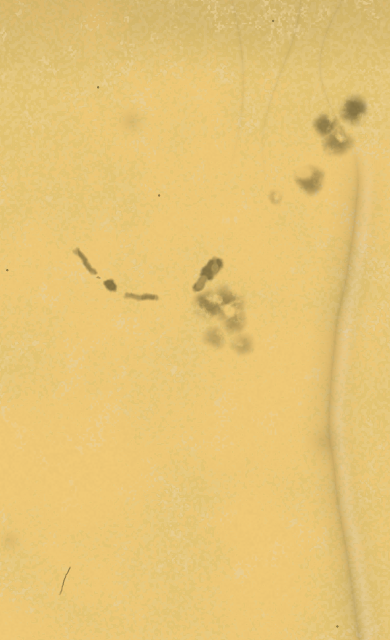
Give the GLSL for this texture, as a Shadertoy shader.

```glsl
float hash(vec2 p) {
    vec3 q = fract(vec3(p.xyx) * 0.1031);
    q += dot(q, q.yzx + 33.33);
    return fract((q.x + q.y) * q.z);
}

float noise(vec2 p) {
    vec2 i = floor(p), f = fract(p);
    f = f * f * (3.0 - 2.0 * f);
    return mix(mix(hash(i), hash(i + vec2(1, 0)), f.x),
               mix(hash(i + vec2(0, 1)), hash(i + vec2(1, 1)), f.x), f.y);
}

float fbm(vec2 p) {
    float sum = 0.0, amp = 0.5;
    for (int i = 0; i < 5; i++) {
        sum += amp * noise(p);
        p = mat2(1.6, 1.2, -1.2, 1.6) * p + 7.3;
        amp *= 0.5;
    }
    return sum;
}

float capsule(vec2 p, vec2 a, vec2 b) {
    vec2 pa = p - a, ba = b - a;
    return length(pa - ba * clamp(dot(pa, ba) / dot(ba, ba), 0.0, 1.0));
}

float stroke(vec2 p, vec2 a, vec2 b, float radius, float soft) {
    return 1.0 - smoothstep(radius - soft, radius + soft, capsule(p, a, b));
}

// Soft-edged mould blots: centre, radius, strength
float blots(vec2 p) {
    vec4 blot[10] = vec4[10](
        vec4(0.553, 0.828, 0.023, 0.80), vec4(0.509, 0.806, 0.021, 0.72),
        vec4(0.527, 0.779, 0.023, 0.60), vec4(0.484, 0.718, 0.022, 0.62),
        vec4(0.431, 0.691, 0.012, 0.40), vec4(0.326, 0.522, 0.024, 0.65),
        vec4(0.354, 0.524, 0.027, 0.65), vec4(0.367, 0.497, 0.019, 0.48),
        vec4(0.337, 0.471, 0.018, 0.36), vec4(0.379, 0.463, 0.018, 0.34));
    float ink = 0.0;
    for (int i = 0; i < 10; i++) {
        float d = length(p - blot[i].xy) / blot[i].z;
        ink = max(ink, blot[i].w * (1.0 - smoothstep(0.3, 1.3, d)));
    }
    // Pale gaps inside the blots
    ink *= smoothstep(0.005, 0.014, length(p - vec2(0.356, 0.514)));
    ink *= mix(0.15, 1.0, smoothstep(0.006, 0.016, length(p - vec2(0.474, 0.729))));
    return ink * smoothstep(0.15, 0.6, fbm(p * 60.0));
}

void mainImage(out vec4 fragColor, in vec2 fragCoord) {
    vec2 p = fragCoord / iResolution.y;
    float width = iResolution.x / iResolution.y;
    float x = p.x / width;
    float grain = noise(p * 330.0) * 0.6 + noise(p * 190.0 + 31.0) * 0.4;
    float cloud = fbm(p * 7.0 + 3.0);

    // Warm paper, mottled with olive and greyer yellow
    float aged = 0.75 * smoothstep(0.55, 1.0, p.y) + 0.55 * smoothstep(0.5, 1.0, x);
    float tone = aged * 0.42 + (cloud - 0.5) * 1.1 + (grain - 0.5) * 0.85;
    vec3 paper = vec3(0.935, 0.785, 0.462);
    vec3 mottle = mix(vec3(0.885, 0.765, 0.445), vec3(0.90, 0.785, 0.495),
                      smoothstep(0.42, 0.58, noise(p * 240.0 + 80.0)));
    vec3 col = mix(paper, mottle, smoothstep(0.0, 0.26, tone));
    col *= 1.0 + (grain - 0.5) * 0.035;
    col *= 1.0 - 0.07 * smoothstep(0.86, 1.0, p.y + 0.06 * (cloud - 0.5));

    // Pale worn flecks
    float worn = smoothstep(0.54, 0.68, fbm(p * 26.0 + 50.0)) * smoothstep(0.5, 0.75, grain);
    col = mix(col, vec3(0.91, 0.81, 0.59), 0.7 * worn);

    // Long fold down the right side, lit on one flank
    float foldX = p.y > 0.31 ? mix(0.512, 0.556, smoothstep(0.31, 0.75, p.y))
                             : 0.512 + 0.15 * (0.31 - p.y);
    float side = p.x - foldX - 0.008 * (noise(vec2(p.y * 14.0, 2.0)) - 0.5);
    float foldFade = 1.0 - smoothstep(0.68, 0.80, p.y);
    col *= 1.0 - 0.10 * foldFade * exp(-abs(side) * 170.0);
    col *= 1.0 - 0.04 * foldFade * smoothstep(-0.05, 0.0, side) * smoothstep(0.06, 0.0, side);
    col += vec3(0.02, 0.03, 0.07) * foldFade * exp(-pow((side - 0.016) * 110.0, 2.0));

    // Faint creases at the top
    for (int i = 0; i < 3; i++) {
        float k = float(i);
        float line = p.x - 0.35 - 0.09 * k - 0.03 * sin(p.y * (9.0 + 4.0 * k) + k);
        col *= 1.0 - 0.05 * exp(-abs(line) * 420.0) * smoothstep(0.66, 0.9, p.y);
    }

    // Mould blots and small dark strokes
    vec2 q = p + 0.012 * (vec2(fbm(p * 45.0), fbm(p * 45.0 + 19.0)) - 0.48);
    float ink = blots(q);
    float marks = stroke(q, vec2(0.338, 0.588), vec2(0.328, 0.572), 0.011, 0.004);
    marks = max(marks, stroke(q, vec2(0.328, 0.572), vec2(0.307, 0.550), 0.007, 0.003));
    marks = max(marks, 0.8 * stroke(q, vec2(0.121, 0.607), vec2(0.145, 0.577), 0.004, 0.003));
    marks = max(marks, stroke(q, vec2(0.173, 0.556), vec2(0.177, 0.553), 0.008, 0.003));
    marks = max(marks, 0.85 * stroke(q, vec2(0.200, 0.540), vec2(0.245, 0.535), 0.004, 0.003));
    marks = max(marks, 0.7 * stroke(q, vec2(0.153, 0.568), vec2(0.156, 0.566), 0.002, 0.0015));
    marks *= 0.65 + 0.35 * smoothstep(0.3, 0.6, noise(p * 110.0));
    float scratch = stroke(q, vec2(0.112, 0.122), vec2(0.095, 0.073), 0.001, 0.0015);
    marks = max(marks, scratch * smoothstep(0.35, 0.6, noise(p * 75.0)));
    ink = max(ink, 0.82 * marks);

    // Weak smudges
    ink += 0.14 * exp(-pow(length(p - vec2(0.205, 0.81)) * 65.0, 2.0));
    ink += 0.12 * exp(-pow(length(p - vec2(0.507, 0.31)) * 50.0, 2.0));
    ink += 0.12 * exp(-pow(length(p - vec2(0.016, 0.155)) * 75.0, 2.0));

    // Scattered specks
    vec2 cell = floor(p * 18.0);
    vec2 spot = 0.2 + 0.6 * vec2(hash(cell + 11.0), hash(cell + 47.0));
    float speck = 1.0 - smoothstep(0.02, 0.045, length(fract(p * 18.0) - spot));
    ink = max(ink, 0.75 * speck * step(0.965, hash(cell + 5.0)));

    ink *= 0.9 + 0.2 * grain;
    col = mix(col, vec3(0.45, 0.39, 0.22), clamp(ink, 0.0, 1.0));
    fragColor = vec4(col, 1.0);
}
```
